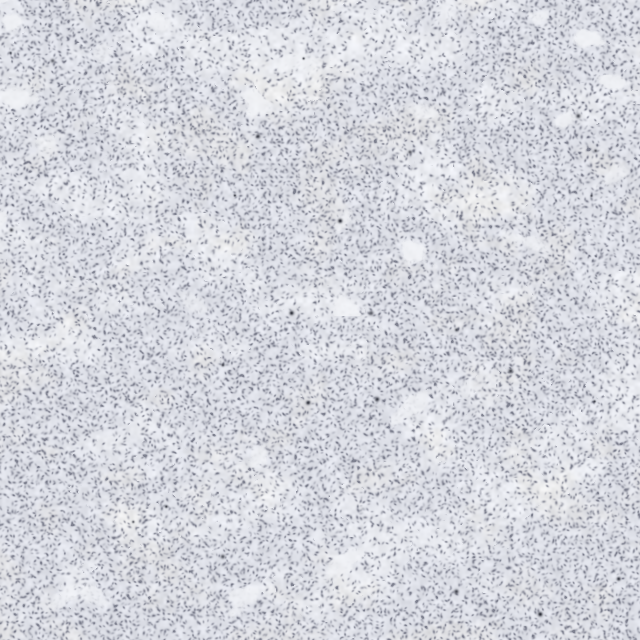
Write a WebGL 2 fragment shader that draws this texture.

```glsl
#version 300 es
precision highp float;

uniform vec2 u_resolution;
out vec4 fragColor;

#define GRAIN_CELLS 150.0
#define GRAIN_SHARE 0.68
#define GRAIN_RADIUS 0.33
#define FLAKE_CELLS 9.0
#define SPECK_CELLS 18.0
#define SPECK_SHARE 0.07
#define BASE_COLOR vec3(0.878, 0.887, 0.918)
#define PALE_COLOR vec3(0.942, 0.948, 0.962)
#define GRAIN_COLOR vec3(0.49, 0.50, 0.56)
#define SPECK_COLOR vec3(0.17, 0.18, 0.22)
#define WARM_TINT vec3(0.012, 0.005, -0.014)

float hash(vec2 p) {
    return fract(sin(dot(p, vec2(127.1, 311.7))) * 43758.5453);
}

vec2 hash2(vec2 p) {
    return vec2(hash(p), hash(p + vec2(37.2, 91.4)));
}

float valueNoise(vec2 p) {
    vec2 cell = floor(p);
    vec2 f = fract(p);
    f = f * f * (3.0 - 2.0 * f);
    float low = mix(hash(cell), hash(cell + vec2(1, 0)), f.x);
    float high = mix(hash(cell + vec2(0, 1)), hash(cell + vec2(1, 1)), f.x);
    return mix(low, high, f.y);
}

float fbm(vec2 p) {
    float sum = 0.0, weight = 0.5;
    for (int i = 0; i < 4; i++) {
        sum += weight * valueNoise(p);
        p = p * 2.1 + 17.3;
        weight *= 0.5;
    }
    return sum / 0.9375;
}

vec2 rotate(vec2 p, float angle) {
    float c = cos(angle), s = sin(angle);
    return vec2(c * p.x + s * p.y, c * p.y - s * p.x);
}

// Small soft grains, slightly elongated, thinned by the local density
float grains(vec2 uv, float density) {
    vec2 p = uv * GRAIN_CELLS;
    vec2 home = floor(p);
    float cover = 0.0;
    for (int y = -1; y <= 1; y++)
    for (int x = -1; x <= 1; x++) {
        vec2 cell = home + vec2(x, y);
        vec2 shape = hash2(cell + 203.0);
        float present = step(hash(cell + 71.0), GRAIN_SHARE * density);
        vec2 d = rotate(p - cell - hash2(cell), 6.283 * shape.x);
        d *= vec2(0.8, 1.2) / (GRAIN_RADIUS * mix(0.8, 1.2, shape.y));
        float strength = mix(0.25, 0.95, hash(cell + 419.0));
        cover += present * strength * exp(-dot(d, d));
    }
    return min(cover, 1.0);
}

// Pale ragged flakes, mostly lying flat and more frequent near the top
float flakes(vec2 uv) {
    vec2 home = floor(uv * FLAKE_CELLS);
    float ragged = fbm(uv * 55.0) - 0.5;
    float share = mix(0.14, 0.5, smoothstep(0.3, 0.9, uv.y));
    float cover = 0.0;
    for (int y = -1; y <= 1; y++)
    for (int x = -1; x <= 1; x++) {
        vec2 cell = home + vec2(x, y);
        vec2 shape = hash2(cell + 57.0);
        vec2 center = (cell + hash2(cell + 11.0)) / FLAKE_CELLS;
        vec2 d = rotate(uv - center, (hash(cell + 5.0) - 0.5) * 1.6);
        float halfLength = mix(0.017, 0.042, shape.x * shape.x);
        d /= vec2(halfLength, mix(0.009, 0.019, shape.y));
        float body = 1.0 - smoothstep(0.55, 1.15, length(d) + 1.5 * ragged);
        float present = step(hash(cell + 133.0), share);
        cover = max(cover, present * body * mix(0.5, 1.0, hash(cell + 29.0)));
    }
    return cover;
}

// Rare dark specks, kept away from cell borders
float specks(vec2 uv) {
    vec2 p = uv * SPECK_CELLS;
    vec2 cell = floor(p);
    vec2 center = 0.15 + 0.7 * hash2(cell + 307.0);
    float radius = mix(0.035, 0.065, hash(cell + 83.0));
    float body = exp(-pow(length(fract(p) - center) / radius, 2.0));
    return body * step(hash(cell + 19.0), SPECK_SHARE) * mix(0.6, 1.0, hash(cell + 47.0));
}

void main() {
    vec2 uv = gl_FragCoord.xy / min(u_resolution.x, u_resolution.y);

    // Cloudy ground with pale veils and a fine mottle
    float cloud = fbm(uv * vec2(9.0, 13.0) + 4.0);
    float veil = smoothstep(0.5, 0.78, cloud + 0.1 * (uv.y - 0.5));
    float mottle = valueNoise(uv * 170.0) + valueNoise(uv * 85.0 + 31.0) - 1.0;
    vec3 color = mix(BASE_COLOR, PALE_COLOR, 0.6 * veil) + 0.05 * mottle;
    color += WARM_TINT * smoothstep(0.52, 0.8, fbm(uv * 16.0 + 60.0));

    // Grains fade out inside the flakes
    float flake = flakes(uv);
    float density = mix(1.15, 0.65, veil);
    color = mix(color, GRAIN_COLOR, grains(uv, density) * (1.0 - 0.9 * flake));
    color = mix(color, PALE_COLOR + 0.015 * mottle, 0.9 * flake);
    color = mix(color, SPECK_COLOR, specks(uv));

    fragColor = vec4(clamp(color, 0.0, 1.0), 1.0);
}
```
